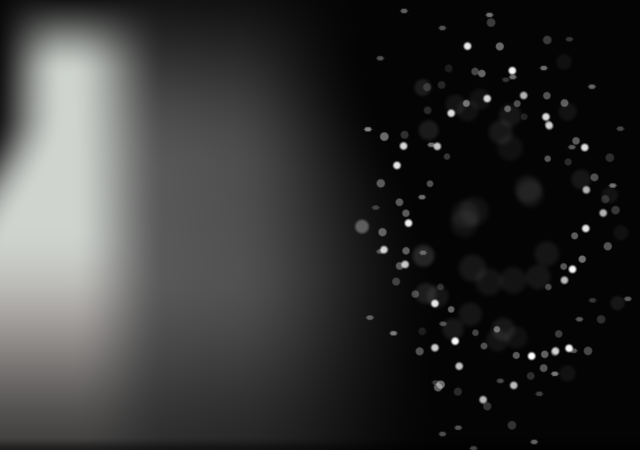
A WebGL 2 fragment shader for this background:

```glsl
#version 300 es
precision highp float;

uniform vec2 u_resolution;
out vec4 outColor;

// Colours
const vec3 NIGHT = vec3(0.014);
const vec3 BEAM_COOL = vec3(0.81, 0.83, 0.81);
const vec3 BEAM_WARM = vec3(0.83, 0.81, 0.80);
const vec3 SPARK = vec3(1.0);

// Beam and haze
const float BEAM_RIGHT_INNER = 0.11;
const float BEAM_RIGHT_OUTER = 0.26;
const float BEAM_LEFT_SOFTNESS = 0.11;
const float BEAM_LOWER_FADE = 0.72;
const float HAZE_LEVEL = 0.40;
const float HAZE_SLOPE = 0.27;
const float HAZE_START = 0.36;
const float HAZE_LOWER_FADE = 0.55;
const float HAZE_MOTTLE = 0.10;

// Particles: positions are fractions of the canvas, sizes of its height
const vec2 RING_CENTER = vec2(0.775, 0.5);
const vec2 RING_RADII = vec2(0.18, 0.42);
const int DISC_COUNT = 34;
const int DOT_COUNT = 60;
const int FLAKE_COUNT = 36;
const int SPARK_COUNT = 28;
const float DOT_RADIUS = 0.0088;
const float SPARK_RADIUS = 0.012;
const vec2 FLAKE_SIZE = vec2(0.0085, 0.0048);
const float TAU = 6.2831853;

vec3 hash3(float n) {
    return fract(sin(n * vec3(12.9898, 78.233, 37.719) + 1.7) * 43758.5453);
}

float gradientDot(vec2 cell, vec2 offset) {
    float angle = TAU * hash3(dot(cell, vec2(1.0, 57.0))).x;
    return dot(vec2(cos(angle), sin(angle)), offset);
}

float gradientNoise(vec2 p) {
    vec2 i = floor(p), f = p - i;
    vec2 w = f * f * (3.0 - 2.0 * f);
    vec2 e = vec2(1.0, 0.0);
    float low = mix(gradientDot(i, f), gradientDot(i + e.xy, f - e.xy), w.x);
    float high = mix(gradientDot(i + e.yx, f - e.yx), gradientDot(i + e.xx, f - e.xx), w.x);
    return mix(low, high, w.y);
}

// Scattered point inside an elliptical band around the ring
vec2 ringPoint(int i, int count, vec3 h, vec2 band) {
    float angle = TAU * (float(i) + h.x) / float(count);
    return RING_CENTER + RING_RADII * mix(band.x, band.y, h.y) * vec2(cos(angle), sin(angle));
}

vec3 backdrop(vec2 uv) {
    float depth = 1.0 - uv.y;
    float leftEdge = mix(0.0, -0.10, smoothstep(0.25, 0.6, depth));

    // Grey haze sinking into the dark right side
    float hazeEnd = mix(0.58, 0.70, smoothstep(0.1, 0.65, depth));
    float haze = (HAZE_LEVEL - HAZE_SLOPE * uv.x) * (1.0 - smoothstep(HAZE_START, hazeEnd, uv.x));
    haze *= smoothstep(-0.15, 0.4, depth) * (1.0 - HAZE_LOWER_FADE * smoothstep(0.6, 1.05, depth));
    haze *= smoothstep(-0.03, 0.08, uv.x - leftEdge);
    haze *= 1.0 + HAZE_MOTTLE * gradientNoise(uv * vec2(4.0, 3.0));

    // Tall pale beam
    float mask = smoothstep(0.0, BEAM_LEFT_SOFTNESS, uv.x - leftEdge + 0.01);
    mask *= 1.0 - smoothstep(BEAM_RIGHT_INNER, BEAM_RIGHT_OUTER, uv.x);
    float beam = smoothstep(-0.04, 0.17, depth);
    beam *= 1.0 - BEAM_LOWER_FADE * smoothstep(0.5, 1.05, depth);
    vec3 beamColor = mix(BEAM_COOL, BEAM_WARM, smoothstep(0.5, 0.75, depth));

    vec3 color = mix(NIGHT + haze, beamColor * beam, mask);
    return color * mix(0.5, 1.0, smoothstep(0.0, 0.03, uv.y));
}

void main() {
    vec2 uv = gl_FragCoord.xy / u_resolution;
    vec2 scale = vec2(u_resolution.x / u_resolution.y, 1.0);
    float pixel = 1.0 / u_resolution.y;
    vec3 color = backdrop(uv);

    // Large out-of-focus discs, brighter on the left rim
    for (int i = 0; i < DISC_COUNT; i++) {
        vec3 h = hash3(float(i) + 11.0);
        vec2 center = ringPoint(i, DISC_COUNT, h, vec2(0.2, 1.2));
        float radius = mix(0.042, 0.019, h.y);
        float d = length((uv - center) * scale);
        float alpha = mix(0.32, 0.07, smoothstep(0.56, 0.70, center.x)) * mix(0.7, 1.1, h.z);
        color = mix(color, SPARK, alpha * (1.0 - smoothstep(radius * 0.5, radius, d)));
    }

    // Small translucent dots
    for (int i = 0; i < DOT_COUNT; i++) {
        vec3 h = hash3(float(i) + 131.0);
        vec2 center = ringPoint(i, DOT_COUNT, h, vec2(0.55, 1.1));
        float d = length((uv - center) * scale) - DOT_RADIUS * mix(0.8, 1.1, h.y);
        color = mix(color, SPARK, mix(0.08, 0.45, h.z) * (1.0 - smoothstep(-pixel, pixel, d)));
    }

    // Flat six-sided flakes
    for (int i = 0; i < FLAKE_COUNT; i++) {
        vec3 h = hash3(float(i) + 311.0);
        vec2 center = ringPoint(i, FLAKE_COUNT, h, vec2(0.65, 1.4));
        vec2 q = abs((uv - center) * scale) / FLAKE_SIZE;
        float d = (max(q.y, q.x + 0.5 * q.y) - 1.0) * FLAKE_SIZE.y;
        color = mix(color, SPARK, mix(0.15, 0.5, h.z) * (1.0 - smoothstep(-pixel, pixel, d)));
    }

    // Bright glowing sparks
    for (int i = 0; i < SPARK_COUNT; i++) {
        vec3 h = hash3(float(i) + 523.0);
        vec2 center = ringPoint(i, SPARK_COUNT, h, vec2(0.6, 1.0));
        float d = length((uv - center) * scale);
        float glow = 1.0 - smoothstep(SPARK_RADIUS * 0.35, SPARK_RADIUS, d);
        color = mix(color, SPARK, mix(0.65, 1.0, h.z) * glow);
    }

    outColor = vec4(color, 1.0);
}
```
